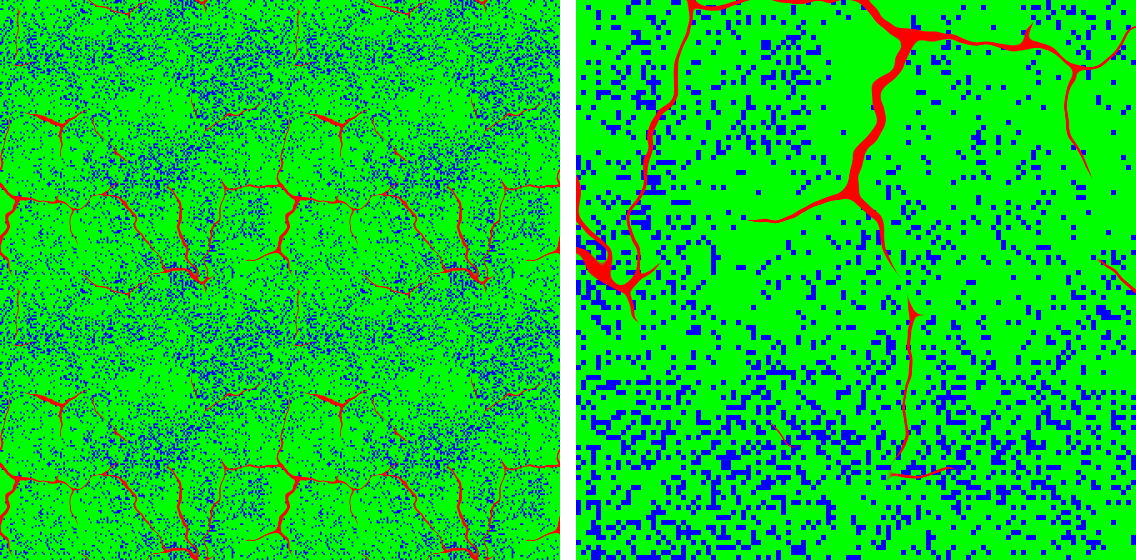
Left: the whole. Right: its middle third, enlarged.
A WebGL 1 fragment shader for this texture:

```glsl
precision highp float;

// Green ground with square blue grains and branching red veins, tiled 2 x 2.
// Veins are warped Voronoi borders whose width follows wrapping noise;
// grains are hashed cells whose density drifts, box filtered at their edges.

uniform vec2 u_resolution;

const vec3 GROUND = vec3(0.0, 1.0, 0.0);
const vec3 GRAIN = vec3(0.0, 0.0, 1.0);
const vec3 VEIN = vec3(1.0, 0.0, 0.0);

const float REPEATS = 2.0;         // tiles across and down
const float GRAIN_CELLS = 168.0;   // grain cells per tile
const float GRAIN_MIN = 0.02;      // share of filled cells, sparse areas
const float GRAIN_MAX = 0.36;      // share of filled cells, dense areas
const float VEIN_CELLS = 4.0;      // Voronoi cells per tile
const float VEIN_HAIR = 0.0042;    // thin vein width, in tiles
const float VEIN_HEAVY = 0.009;    // extra width of the strongest veins
const float VEIN_START = 0.39;     // strength at which veins appear
const float JOINT_FILLET = 0.045;  // rounding at forks, in Voronoi cells
const float BEND = 0.055;          // broad meander, in tiles
const float KINK = 0.021;          // fine meander, in tiles
const float JAG = 0.005;           // roughness of the vein sides, in tiles

vec2 hash2(vec2 p) {
  vec3 q = fract(p.xyx * vec3(0.1031, 0.1030, 0.0973));
  q += dot(q, q.yzx + 33.33);
  return fract((q.xx + q.yz) * q.zy);
}

// Random pair for a lattice cell that wraps after the given period
vec2 cellHash(vec2 cell, float period, float seed) {
  return hash2(floor(mod(cell + 0.5, period)) + seed);
}

// Two channels of smooth value noise, periodic over one tile
vec2 noise2(vec2 tile, float period, float seed) {
  vec2 p = tile * period;
  vec2 i = floor(p);
  vec2 f = fract(p);
  f = f * f * (3.0 - 2.0 * f);
  vec2 low = mix(cellHash(i, period, seed),
                 cellHash(i + vec2(1.0, 0.0), period, seed), f.x);
  vec2 high = mix(cellHash(i + vec2(0.0, 1.0), period, seed),
                  cellHash(i + vec2(1.0, 1.0), period, seed), f.x);
  return mix(low, high, f.y);
}

float smoothMin(float a, float b, float k) {
  float h = max(k - abs(a - b), 0.0) / k;
  return min(a, b) - 0.25 * h * h * k;
}

// Vector from p to the seed point of a Voronoi cell
vec2 toSeed(vec2 cell, vec2 p) {
  return cell + 0.06 + 0.88 * cellHash(cell, VEIN_CELLS, 71.0) - p;
}

// Distance to the closest Voronoi border, in tiles
float borderDistance(vec2 tile) {
  vec2 p = tile * VEIN_CELLS;
  vec2 home = floor(p);
  vec2 nearest = vec2(8.0);
  vec2 nearestCell = home;
  for (int y = -1; y <= 1; y++) {
    for (int x = -1; x <= 1; x++) {
      vec2 cell = home + vec2(float(x), float(y));
      vec2 r = toSeed(cell, p);
      if (dot(r, r) < dot(nearest, nearest)) {
        nearest = r;
        nearestCell = cell;
      }
    }
  }
  float d = 8.0;
  for (int y = -2; y <= 2; y++) {
    for (int x = -2; x <= 2; x++) {
      if (x == 0 && y == 0) continue;
      vec2 r = toSeed(nearestCell + vec2(float(x), float(y)), p);
      float border = dot(0.5 * (nearest + r), normalize(r - nearest));
      d = smoothMin(d, border, JOINT_FILLET);
    }
  }
  return d / VEIN_CELLS;
}

float veinCover(vec2 tile, float pixel) {
  vec2 warped = tile + BEND * (noise2(tile, 11.0, 13.0) - 0.5)
                     + KINK * (noise2(tile, 27.0, 29.0) - 0.5)
                     + JAG * (noise2(tile, 64.0, 37.0) - 0.5);
  float strength = 0.65 * noise2(tile, 5.0, 43.0).x
                 + 0.35 * noise2(tile, 11.0, 57.0).x;
  float width = VEIN_HAIR * smoothstep(VEIN_START, VEIN_START + 0.07, strength)
              + VEIN_HEAVY * smoothstep(0.48, 0.82, strength);
  float edge = (0.5 * width - borderDistance(warped)) / pixel + 0.5;
  return clamp(edge, 0.0, 1.0) * min(width / pixel, 1.0);
}

// 1 where a cell holds a grain; the density is constant over each cell
float grain(vec2 cell) {
  vec2 tile = (cell + 0.5) / GRAIN_CELLS;
  float drift = 0.38 * noise2(tile, 5.0, 83.0).x
              + 0.32 * noise2(tile, 11.0, 89.0).x
              + 0.30 * noise2(tile, 28.0, 97.0).x;
  float density = mix(GRAIN_MIN, GRAIN_MAX, smoothstep(0.2, 0.8, drift));
  return step(cellHash(cell, GRAIN_CELLS, 101.0).x, density);
}

float grainCover(vec2 tile, float pixel) {
  vec2 p = tile * GRAIN_CELLS - 0.5;
  vec2 i = floor(p);
  float blur = min(pixel * GRAIN_CELLS, 1.0);
  vec2 f = clamp((fract(p) - 0.5) / blur + 0.5, 0.0, 1.0);
  float low = mix(grain(i), grain(i + vec2(1.0, 0.0)), f.x);
  float high = mix(grain(i + vec2(0.0, 1.0)), grain(i + 1.0), f.x);
  return mix(low, high, f.y);
}

void main() {
  vec2 tile = fract(gl_FragCoord.xy / u_resolution * REPEATS);
  float pixel = REPEATS / min(u_resolution.x, u_resolution.y);
  vec3 color = mix(GROUND, GRAIN, grainCover(tile, pixel));
  color = mix(color, VEIN, veinCover(tile, pixel));
  gl_FragColor = vec4(color, 1.0);
}
```
